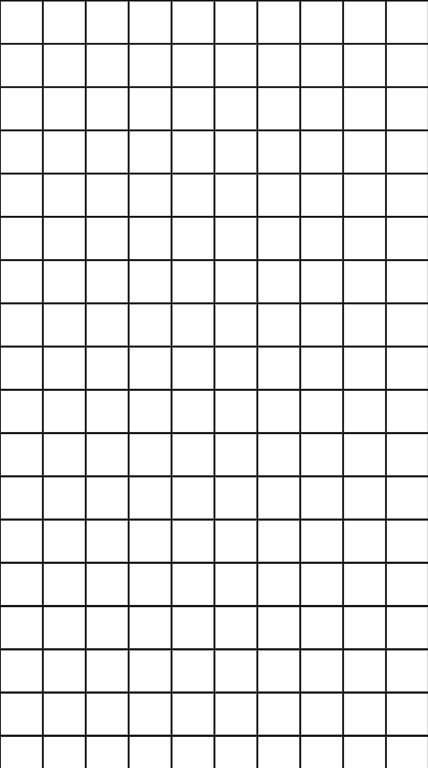
A Shadertoy shader for this pattern:

```glsl
const vec3 PAPER = vec3(1.0);
const vec3 INK = vec3(0.04);

// Distance to the nearest line of an evenly spaced set
float lineDistance(float position, float spacing) {
    return abs(fract(position / spacing + 0.5) - 0.5) * spacing;
}

// Share of a pixel covered by a line, with a slightly soft edge
float lineCoverage(float dist, float width, float pixel) {
    float soft = 1.2 * pixel;
    float inner = clamp((0.5 * width - dist) / soft + 0.5, 0.0, 1.0);
    float outer = clamp((-0.5 * width - dist) / soft + 0.5, 0.0, 1.0);
    return inner - outer;
}

void mainImage(out vec4 fragColor, in vec2 fragCoord) {
    // Lengths are in canvas heights, measured from the upper left
    float pixel = 1.0 / iResolution.y;
    vec2 pos = vec2(fragCoord.x, iResolution.y - fragCoord.y) * pixel;
    float canvasWidth = iResolution.x * pixel;

    // Ten columns and a little under eighteen rows
    vec2 spacing = vec2(0.1002 * canvasWidth, 0.05631);
    vec2 firstLine = vec2(0.0, 0.0008);
    vec2 gridPos = pos - firstLine;

    // Rows grow slightly heavier towards the bottom
    float columnWidth = 0.0024;
    float rowWidth = mix(0.0023, 0.0029, pos.y);

    float columns = lineCoverage(lineDistance(gridPos.x, spacing.x), columnWidth, pixel);
    float rows = lineCoverage(lineDistance(gridPos.y, spacing.y), rowWidth, pixel);

    fragColor = vec4(mix(PAPER, INK, max(columns, rows)), 1.0);
}
```
